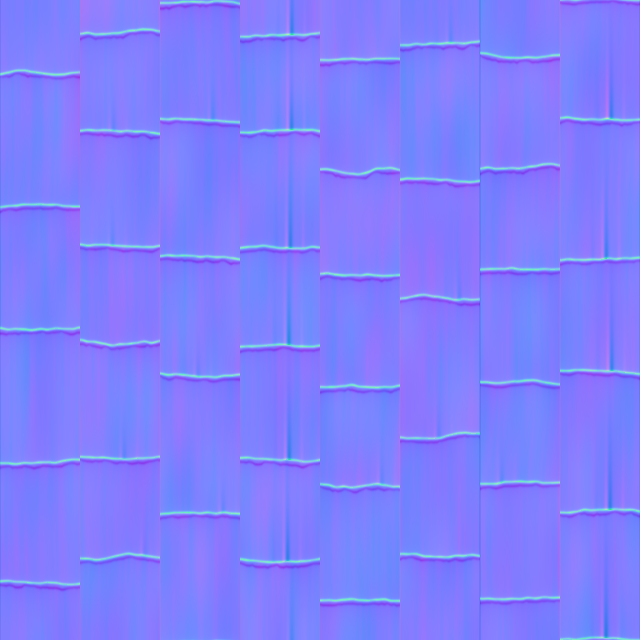
A WebGL 1 fragment shader for this texture map:

```glsl
precision highp float;
// Tangent-space normal map of staggered shingles: eight columns, five or six courses each.
uniform vec2 u_resolution;

#define COLUMNS 8.0
#define LIP_WIDTH 0.0023
#define LIP_SLOPE 0.72
#define LIP_WAVE 0.011
#define SHADOW_WIDTH 0.0026
#define SHADOW_SLOPE 0.32
#define GRAIN_SLOPE 0.24
#define CREASE_SLOPE 0.42
#define SEAM_WIDTH 0.0009
#define SEAM_SLOPE 0.5
#define PHASES_LEFT vec4(0.56, 0.31, 0.02, 0.32)
#define PHASES_RIGHT vec4(0.555, 0.34, 0.53, 0.0)

float hash(vec2 p) {
  vec3 q = fract(vec3(p.xyx) * 0.1031);
  q += dot(q, q.yzx + 33.33);
  return fract((q.x + q.y) * q.z);
}

float noise(vec2 p) {
  vec2 i = floor(p);
  vec2 f = fract(p);
  f = f * f * (3.0 - 2.0 * f);
  float low = mix(hash(i), hash(i + vec2(1.0, 0.0)), f.x);
  float high = mix(hash(i + vec2(0.0, 1.0)), hash(i + 1.0), f.x);
  return mix(low, high, f.y);
}

float bell(float x) {
  return exp(-x * x);
}

// Courses alternate 5, 6 in the left half and 6, 5 in the right half.
float courseCount(float column) {
  return 5.0 + mod(column + step(4.0, column), 2.0);
}

float columnPhase(float column) {
  vec4 pick = vec4(equal(vec4(0.0, 1.0, 2.0, 3.0), vec4(mod(column, 4.0))));
  return dot(pick, column < 4.0 ? PHASES_LEFT : PHASES_RIGHT);
}

// Odd courses shift up or down, with a little extra variation.
float courseShift(float column, float row, float phase) {
  float shift = mix(-0.09, 0.055, step(0.33, phase));
  return shift * mod(row, 2.0) + 0.03 * (hash(vec2(column, row) + 7.0) - 0.5);
}

// Slope across one overlapping edge; d is the distance below it.
float edgeSlope(float d, float x, float seed) {
  float ragged = noise(vec2(x * 9.0, seed)) * 0.7 + noise(vec2(x * 26.0, seed)) * 0.3;
  float lip = 0.003 + 0.006 * ragged;
  float under = d - lip;
  float bright = 0.8 + 0.35 * noise(vec2(x * 14.0, seed + 5.0));
  float slope = LIP_SLOPE * bright * bell(d / LIP_WIDTH);
  slope += 0.1 * exp(-abs(d) / 0.006) * step(d, 0.0);
  slope -= 0.08 * smoothstep(0.0, 0.003, d) * (1.0 - smoothstep(-0.001, 0.001, under));
  slope -= SHADOW_SLOPE * (0.6 + 0.7 * ragged) * bell(under / SHADOW_WIDTH);
  slope -= 0.11 * exp(-max(under, 0.0) / 0.014) * smoothstep(-0.001, 0.001, under);
  return slope;
}

// Vertical drawn-out streaks over broad, soft undulation.
vec2 grainSlope(float x, float y, float seed) {
  float drift = x + 0.5 * (noise(vec2(y * 5.0, seed)) - 0.5) * 0.2;
  float broad = noise(vec2(x * 2.2 + y * 5.0 + seed, y * 9.0)) - 0.5;
  float medium = noise(vec2(drift * 9.0 + seed, y * 5.0)) - 0.5;
  float fine = noise(vec2(drift * 28.0 + seed, y * 7.0)) - 0.5;
  float across = GRAIN_SLOPE * (0.9 * broad + 0.8 * medium + 0.5 * fine);
  float along = 0.13 * (noise(vec2(x * 3.0 + seed, y * 8.0 + 40.0)) - 0.5);
  return vec2(across, along - 0.35 * across);
}

// A pinched fold rising from the lower edge, strongest in every fourth column.
float creaseSlope(float x, float rise, float column, float seed) {
  float strong = step(2.5, mod(column, 4.0));
  float strength = mix(0.45 * step(0.6, hash(vec2(seed, 3.0))), 1.0, strong);
  float centre = mix(0.2 + 0.6 * hash(vec2(seed, 9.0)), 0.55 + 0.09 * hash(vec2(seed, 4.0)), strong);
  float side = (x - centre) / 0.03;
  float fold = -1.6 * bell(side - 0.7) + bell((side + 0.9) * 1.3);
  fold += 0.4 * bell((side - 6.0) * 1.3) - 0.35 * bell(side + 5.0);
  return CREASE_SLOPE * strength * fold * exp(-rise / mix(0.03, 0.065, strong));
}

void main() {
  vec2 uv = gl_FragCoord.xy / u_resolution;
  float y = 1.0 - uv.y;
  float column = floor(uv.x * COLUMNS);
  float x = fract(uv.x * COLUMNS);
  float count = courseCount(column);
  float phase = columnPhase(column);
  float nearest = floor(y * count - phase + 0.5);

  // Gather the neighbouring edges and find the shingle between them.
  vec2 slope = vec2(0.0);
  float course = nearest - 1.0;
  float rise = 1.0;
  for (int j = -1; j <= 1; j++) {
    float k = nearest + float(j);
    float row = floor(mod(k + 0.5, count));
    float seed = 61.0 * hash(vec2(column + 2.0, row + 11.0));
    float wave = noise(vec2(x * 2.5 + seed, seed)) - 0.5;
    wave += 0.25 * (noise(vec2(x * 10.0, seed + 3.0)) - 0.5);
    float d = y - (k + phase + courseShift(column, row, phase)) / count - LIP_WAVE * wave;
    slope.y += edgeSlope(d, x, seed);
    if (d > 0.0) course = k;
    else rise = min(rise, -d);
  }

  float tile = floor(mod(course + 0.5, count));
  float tileSeed = 97.0 * hash(vec2(column + 17.0, tile + 5.0));
  slope += grainSlope(x, y, tileSeed);
  slope.x += creaseSlope(x, rise, column, tileSeed);

  // Fine seams between columns, tilted left or right.
  float boundary = mod(floor(uv.x * COLUMNS + 0.5), COLUMNS);
  float seam = bell(min(x, 1.0 - x) / COLUMNS / SEAM_WIDTH);
  float tilt = hash(vec2(boundary + 3.0, 21.0)) - 0.5;
  slope.x += SEAM_SLOPE * seam * (sign(tilt) * 0.4 + tilt);

  slope = clamp(slope, -0.85, 0.85);
  vec3 normal = vec3(slope, sqrt(max(1.0 - dot(slope, slope), 0.05)));
  vec3 colour = 0.5 + 0.5 * normalize(normal);
  gl_FragColor = vec4(colour * (1.0 - 0.06 * seam), 1.0);
}
```
